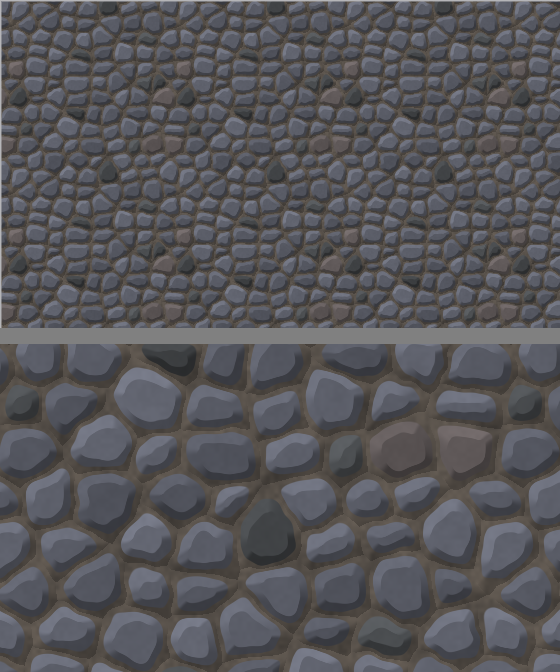
Top: the whole. Bottom: its middle third, enlarged.
A Shadertoy shader for this texture:

```glsl
// Cobblestone wall: bevelled slate stones set in brown mortar, repeating in square tiles.

const float TILE_SIZE = 0.511;   // tile side, in canvas heights
const float ROWS = 11.0;         // stone rows per tile
const float COLUMNS = 8.0;       // stones per row
const float HALF_GAP = 0.075;    // half mortar width, in rows
const float ROUNDING = 9.0;      // higher gives sharper corners

const vec3 SLATE = vec3(0.345, 0.355, 0.395);
const vec3 CHARCOAL = vec3(0.265, 0.275, 0.285);
const vec3 UMBER = vec3(0.345, 0.320, 0.320);
const vec3 MORTAR_DARK = vec3(0.285, 0.265, 0.245);
const vec3 MORTAR_LIGHT = vec3(0.415, 0.380, 0.345);
const vec3 BORDER = vec3(0.71, 0.71, 0.72);

struct Stone {
    float inset;    // distance inward from the cell border
    vec2 outward;   // direction to the nearest border
    vec2 id;
};

vec3 hash3(vec2 p) {
    vec3 q = fract(p.xyx * vec3(0.1031, 0.1030, 0.0973));
    q += dot(q, q.yxz + 33.33);
    return fract((q.xxy + q.yzz) * q.zyx);
}

// Value noise that repeats after a whole number of lattice cells
float noise(vec2 p, float period) {
    vec2 i = floor(p), f = fract(p);
    f = f * f * (3.0 - 2.0 * f);
    float a = hash3(mod(i, period)).x;
    float b = hash3(mod(i + vec2(1, 0), period)).x;
    float c = hash3(mod(i + vec2(0, 1), period)).x;
    float d = hash3(mod(i + vec2(1, 1), period)).x;
    return mix(mix(a, b, f.x), mix(c, d, f.x), f.y);
}

float rowShift(float row) {
    return hash3(vec2(mod(row, ROWS), 71.0)).y;
}

vec2 stoneId(vec2 cell) {
    return mod(cell, vec2(COLUMNS, ROWS));
}

// Jittered stone centre in xy, size weight in z
vec3 stoneSite(vec2 cell) {
    vec3 h = hash3(stoneId(cell) + 5.0);
    vec2 centre = cell + 0.5 + (h.xy - 0.5) * vec2(0.60, 0.42);
    centre.x += rowShift(cell.y);
    return vec3(centre * vec2(ROWS / COLUMNS, 1.0), h.z * 0.42);
}

vec2 cellAt(vec2 p, vec2 offset) {
    float row = floor(p.y) + offset.y;
    return vec2(floor(p.x * COLUMNS / ROWS - rowShift(row)) + offset.x, row);
}

float power(vec2 p, vec3 site) {
    vec2 r = p - site.xy;
    return dot(r, r) - site.z;
}

// Weighted Voronoi cell with softly rounded corners
Stone findStone(vec2 p) {
    float best = 1e5;
    vec2 owner = vec2(0);
    for (int y = -2; y <= 2; y++)
    for (int x = -2; x <= 2; x++) {
        vec2 cell = cellAt(p, vec2(x, y));
        float d = power(p, stoneSite(cell));
        if (d < best) { best = d; owner = cell; }
    }
    vec3 site = stoneSite(owner);
    float total = 0.0;
    vec2 outward = vec2(0);
    for (int y = -2; y <= 2; y++)
    for (int x = -2; x <= 2; x++) {
        vec2 cell = cellAt(p, vec2(x, y));
        if (distance(cell, owner) < 0.5) continue;
        vec3 other = stoneSite(cell);
        vec2 away = other.xy - site.xy;
        float gap = (power(p, other) - best) / (2.0 * length(away));
        float w = exp(-ROUNDING * gap);
        total += w;
        outward += w * normalize(away);
    }
    return Stone(-log(total) / ROUNDING, outward / total, stoneId(owner));
}

vec3 stoneColour(vec2 id) {
    vec3 h = hash3(id + 40.0);
    vec3 base = mix(SLATE, CHARCOAL, step(0.93, h.x));
    base = mix(base, UMBER, step(0.94, h.y));
    return base * mix(0.87, 1.11, h.z);
}

// Pale top bevel, dark lower-right bevel, nearly flat face
vec3 shadeStone(vec3 base, float depth, float light, float blur) {
    float lit = smoothstep(0.15, 0.5, light);
    float dark = smoothstep(0.1, 0.5, -light);
    float width = mix(0.14, 0.20, lit);
    float bevel = 1.0 - smoothstep(width - blur, width + blur, depth);
    return base * (1.0 + bevel * (0.22 * lit - 0.30 * dark));
}

void mainImage(out vec4 fragColor, in vec2 fragCoord) {
    vec2 uv = fragCoord / iResolution.y;
    vec2 fromCorner = vec2(uv.x, 1.0 - uv.y);
    float rowsPerUnit = ROWS / TILE_SIZE;
    float pixel = rowsPerUnit / iResolution.y;
    vec2 p = vec2(uv.x, uv.y - 1.0) * rowsPerUnit;

    // Slightly ragged outlines
    vec2 warp = vec2(noise(p * 3.0, 33.0), noise(p * 3.0 + 9.0, 33.0)) - 0.5;
    Stone stone = findStone(p + 0.13 * warp);
    float depth = stone.inset - HALF_GAP;
    float light = dot(stone.outward, normalize(vec2(-0.45, 0.9)));
    float grain = noise(p * 10.0, 110.0);

    // Mortar with the shadow cast below each stone
    float patches = 0.6 * noise(p * 2.0, 22.0) + 0.4 * grain;
    vec3 mortar = mix(MORTAR_DARK, MORTAR_LIGHT, patches);
    mortar *= 1.0 - 0.22 * smoothstep(0.0, 0.6, -light);

    vec3 face = shadeStone(stoneColour(stone.id), depth, light, 0.5 * pixel);
    face *= 0.97 + 0.04 * grain + 0.04 * noise(p * 3.0, 33.0);
    vec3 colour = mix(mortar, face, smoothstep(-0.6 * pixel, 0.6 * pixel, depth));

    // Pale line along the left and top
    float edge = min(fromCorner.x, fromCorner.y);
    colour = mix(BORDER, colour, smoothstep(0.003, 0.006, edge));
    fragColor = vec4(colour, 1.0);
}
```
